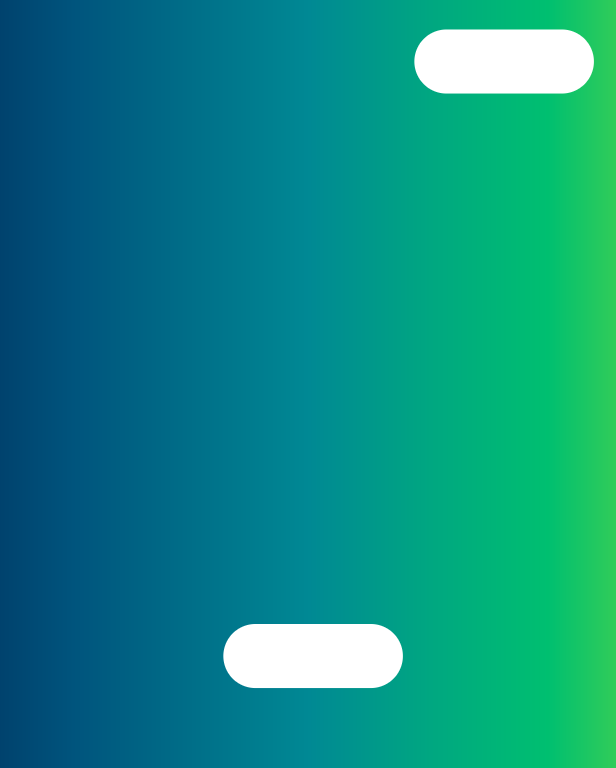
This background is drawn by a WebGL 1 fragment shader. Its source:

```glsl
precision highp float;
// A horizontal navy, teal and green gradient with two white pills.
uniform vec2 u_resolution;

// Gradient colours, left to right
const vec3 NAVY = vec3(0.0, 0.26, 0.43);
const vec3 BLUE = vec3(0.0, 0.33, 0.49);
const vec3 TEAL = vec3(0.0, 0.535, 0.58);
const vec3 JADE = vec3(0.0, 0.655, 0.505);
const vec3 GREEN = vec3(0.0, 0.75, 0.44);
const vec3 LIME = vec3(0.19, 0.80, 0.35);
const vec3 WHITE = vec3(1.0);

// Gradient stops, as fractions of the width
const float BLUE_STOP = 0.12;
const float TEAL_STOP = 0.50;
const float JADE_STOP = 0.70;
const float GREEN_STOP = 0.89;

// Pill centres as fractions of the canvas, sizes as fractions of its height
const vec2 UPPER_PILL = vec2(0.8184, 0.9199);
const vec2 LOWER_PILL = vec2(0.5083, 0.1458);
const float PILL_HALF_LENGTH = 0.1169;
const float PILL_RADIUS = 0.0417;

float ramp(float start, float end, float x) {
  return clamp((x - start) / (end - start), 0.0, 1.0);
}

vec3 backgroundGradient(float x) {
  vec3 color = mix(NAVY, BLUE, ramp(0.0, BLUE_STOP, x));
  color = mix(color, TEAL, ramp(BLUE_STOP, TEAL_STOP, x));
  color = mix(color, JADE, ramp(TEAL_STOP, JADE_STOP, x));
  color = mix(color, GREEN, ramp(JADE_STOP, GREEN_STOP, x));
  return mix(color, LIME, ramp(GREEN_STOP, 1.0, x));
}

// Signed distance to a horizontal capsule centred at the origin
float pillDistance(vec2 p) {
  p.x = max(abs(p.x) - (PILL_HALF_LENGTH - PILL_RADIUS), 0.0);
  return length(p) - PILL_RADIUS;
}

void main() {
  vec2 uv = gl_FragCoord.xy / u_resolution;
  vec2 scale = vec2(u_resolution.x / u_resolution.y, 1.0);
  float pixel = 1.0 / u_resolution.y;

  // Both pills share one antialiased mask
  float pills = min(pillDistance((uv - UPPER_PILL) * scale),
                    pillDistance((uv - LOWER_PILL) * scale));
  float mask = clamp(0.5 - pills / pixel, 0.0, 1.0);

  gl_FragColor = vec4(mix(backgroundGradient(uv.x), WHITE, mask), 1.0);
}
```
